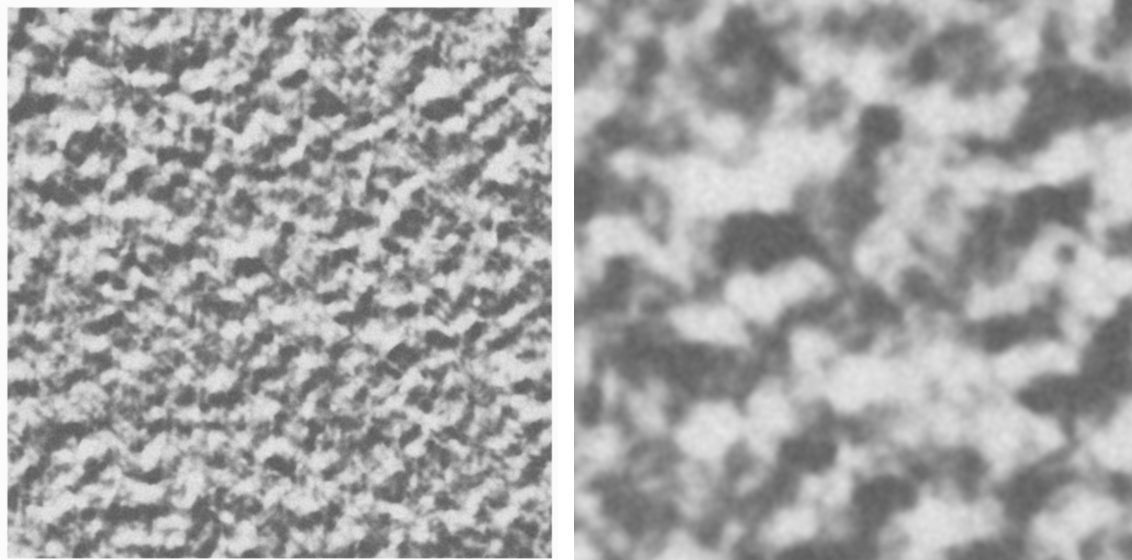
Left: the whole. Right: its middle third, enlarged.
Give the GLSL for this texture, as a Shadertoy shader.

```glsl
#define LUMP_FREQ 17.0
#define LIGHT_DIR vec2(-0.38, 0.925)
#define SHADOW_REACH 0.022
#define CONTRAST 3.7
#define WARP 0.010
#define GRAIN 0.055
#define SHADE vec3(0.385)
#define LIT vec3(0.875)
#define PAPER vec3(0.985)

vec2 hash22(vec2 p) {
    vec3 q = fract(vec3(p.xyx) * vec3(0.1031, 0.1030, 0.0973));
    q += dot(q, q.yzx + 33.33);
    return fract((q.xx + q.yz) * q.zy);
}

float cornerSlope(vec2 cell, vec2 offset) {
    return dot(2.0 * hash22(cell) - 1.0, offset);
}

float gradientNoise(vec2 p) {
    vec2 i = floor(p), f = fract(p);
    vec2 u = f * f * f * (f * (f * 6.0 - 15.0) + 10.0);
    vec2 e = vec2(1.0, 0.0);
    float low = mix(cornerSlope(i, f), cornerSlope(i + e.xy, f - e.xy), u.x);
    float high = mix(cornerSlope(i + e.yx, f - e.yx), cornerSlope(i + e.xx, f - e.xx), u.x);
    return mix(low, high, u.y);
}

// Rough plaster: rounded lumps parted by creases, plus finer crumbs
float plasterHeight(vec2 p) {
    vec2 bend = vec2(gradientNoise(p * 23.0 + 40.0), gradientNoise(p * 23.0 + 90.0));
    p += WARP * bend;

    float crease = gradientNoise(p * LUMP_FREQ * 0.8 + 61.0);
    float height = sqrt(crease * crease + 0.004);

    mat2 turn = mat2(0.8, 0.6, -0.6, 0.8);
    vec2 q = turn * p * LUMP_FREQ * 0.5 + 17.0;
    float amplitude[4] = float[4](0.7, 1.0, 0.62, 0.32);
    for (int octave = 0; octave < 4; octave++) {
        height += amplitude[octave] * gradientNoise(q);
        q = turn * q * 2.03 + 31.7;
    }
    return height;
}

// Coverage of the printed area inside its uneven margins
float printMask(vec2 uv) {
    vec2 lower = smoothstep(vec2(0.011, 0.001), vec2(0.016, 0.005), uv);
    vec2 upper = smoothstep(vec2(0.009, 0.011), vec2(0.013, 0.016), 1.0 - uv);
    return lower.x * lower.y * upper.x * upper.y;
}

void mainImage(out vec4 fragColor, in vec2 fragCoord) {
    vec2 uv = fragCoord / iResolution.xy;
    vec2 p = fragCoord / iResolution.y;

    // Grazing light: ground rising toward the lamp falls into shade
    float relief = plasterHeight(p) - 0.8 * plasterHeight(p + LIGHT_DIR * SHADOW_REACH);
    float light = 0.5 + 0.5 * tanh(CONTRAST * (relief - 0.025));

    // Fine mineral grain
    float grain = gradientNoise(p * 150.0 + 7.0) + 0.6 * gradientNoise(p * 235.0 + 3.0);
    vec3 plaster = mix(SHADE, LIT, light) + GRAIN * grain;

    fragColor = vec4(mix(PAPER, plaster, printMask(uv)), 1.0);
}
```
